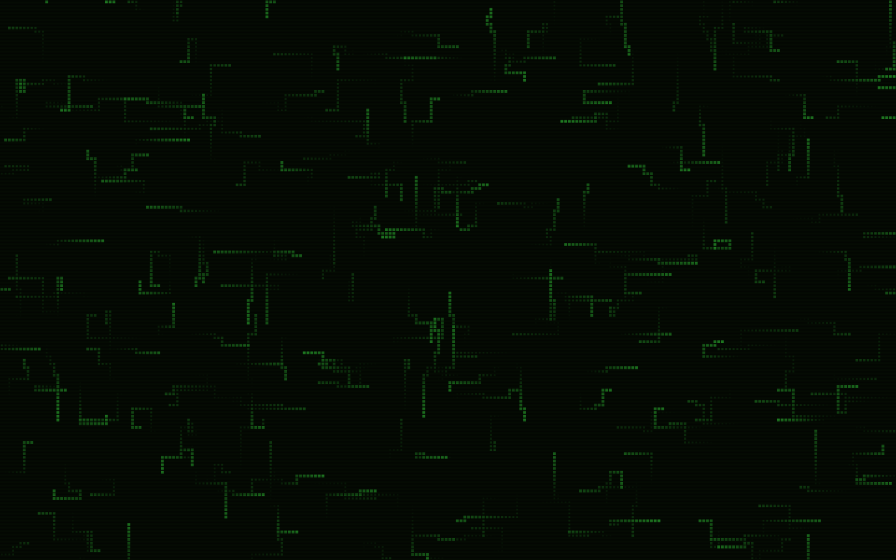
Reproduce this pattern procedurally as a Shadertoy shader.

```glsl
// Fading green dot trails wander in right angles over a dark, scan-lined screen.

const float ROWS = 150.0;           // dot cells over the canvas height
const float SCAN_LINES = 160.0;     // scan lines over the canvas height
const float SCAN_DEPTH = 0.28;      // contrast of the scan lines
const float TILE = 24.0;            // cells per walker tile, also the longest trail
const int WALKERS = 4;              // trails starting in each tile
const int RUNS = 8;                 // straight runs per trail
const float MIN_TRAIL = 13.0;       // shortest trail in cells
const float HORIZONTAL_SHARE = 0.62;
const float BACKTRACK = 0.13;       // chance that a main run reverses
const vec2 DOT_HALF = vec2(0.20, 0.38); // half width of faint and bright dots
const vec3 BACKGROUND = vec3(0.015, 0.034, 0.010);
const vec3 DOT_COLOR = vec3(0.095, 0.410, 0.110);

vec3 hash3(vec3 p) {
    p = fract(p * vec3(0.1031, 0.1030, 0.0973));
    p += dot(p, p.yxz + 33.33);
    return fract((p.xxy + p.yxx) * p.zyx);
}

// Brightness that one walker leaves in a cell, falling along its path.
float trailGlow(vec2 cell, vec2 tile, float walker) {
    vec3 seed = vec3(tile + 17.0, walker * 19.0 + 3.0);
    vec3 start = hash3(seed);
    vec3 traits = hash3(seed + vec3(0.0, 0.0, 1.0));
    vec2 pos = floor((tile + start.xy) * TILE);
    float trail = mix(MIN_TRAIL, TILE, start.z);
    float power = mix(0.3, 1.0, traits.x);
    vec2 mainAxis = traits.y < HORIZONTAL_SHARE ? vec2(1.0, 0.0) : vec2(0.0, 1.0);
    float heading = traits.z < 0.5 ? -1.0 : 1.0;
    float travelled = 0.0;
    float glow = 0.0;

    for (int i = 0; i < RUNS; i++) {
        vec3 r = hash3(seed + vec3(0.0, 0.0, float(i) + 2.0));
        bool isMain = i % 2 == 0;
        // Long runs on the main axis, short side steps between them.
        float len = isMain ? 2.0 + floor(r.x * r.x * 15.0)
                           : 1.0 + floor(r.x * r.x * r.x * 9.0);
        vec2 dir = isMain ? mainAxis * heading * (r.y < BACKTRACK ? -1.0 : 1.0)
                          : mainAxis.yx * (r.y < 0.5 ? -1.0 : 1.0);
        vec2 rel = cell - pos;
        float along = dot(rel, dir);
        float across = abs(dot(rel, dir.yx * vec2(-1.0, 1.0)));
        if (across < 0.5 && along > -0.5 && along < len + 0.5) {
            glow = max(glow, 1.0 - (travelled + along) / trail);
        }
        pos += dir * len;
        travelled += len;
        if (travelled > trail) break;
    }
    return glow * power;
}

// Strongest trail among the walkers of the surrounding tiles.
float cellGlow(vec2 cell) {
    vec2 home = floor(cell / TILE);
    float glow = 0.0;
    for (int y = -1; y <= 1; y++) {
        for (int x = -1; x <= 1; x++) {
            for (int w = 0; w < WALKERS; w++) {
                glow = max(glow, trailGlow(cell, home + vec2(x, y), float(w)));
            }
        }
    }
    return glow;
}

// Box-filtered coverage of a centred square dot.
float dotCoverage(vec2 p, float halfWidth, float pixel) {
    vec2 cover = clamp((halfWidth - abs(p)) / pixel + 0.5, 0.0, 1.0);
    cover = min(cover, vec2(2.0 * halfWidth / pixel));
    return cover.x * cover.y;
}

void mainImage(out vec4 fragColor, in vec2 fragCoord) {
    vec2 uv = fragCoord / iResolution.y;
    vec2 grid = uv * ROWS;
    vec2 cell = floor(grid);
    float pixel = ROWS / iResolution.y;

    // Square dots shrink as their trail fades.
    float glow = cellGlow(cell);
    float halfWidth = mix(DOT_HALF.x, DOT_HALF.y, smoothstep(0.0, 0.6, glow));
    float lit = glow * dotCoverage(grid - cell - 0.5, halfWidth, pixel);

    // Scan lines shade the background and, more lightly, the dots.
    float scan = sin(uv.y * SCAN_LINES * 6.2832);
    vec3 color = BACKGROUND * (1.0 + SCAN_DEPTH * scan);
    color += DOT_COLOR * lit * (1.0 + 0.3 * SCAN_DEPTH * scan);
    fragColor = vec4(color, 1.0);
}
```
